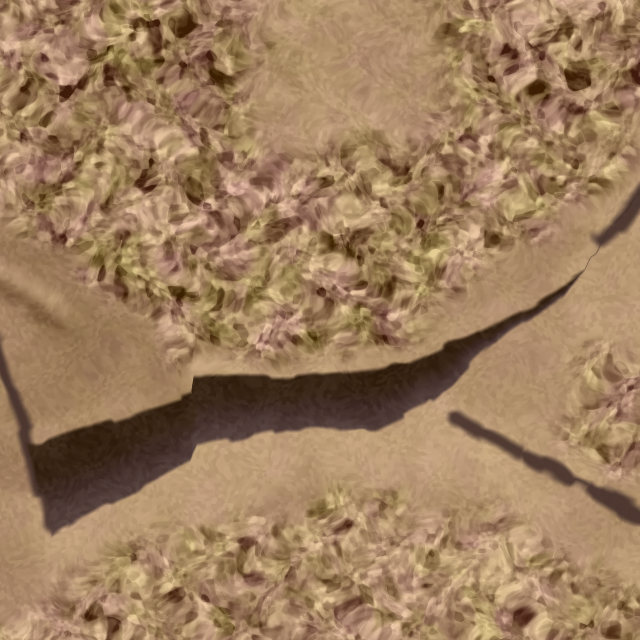
Give the GLSL for this texture, as a Shadertoy shader.

```glsl
#define SAND vec3(0.77, 0.64, 0.495)
#define TONE_STEP vec3(0.32, 0.32, 0.285)
#define SHADOW_WARM vec3(0.215, 0.140, 0.075)
#define SHADOW_COOL vec3(0.255, 0.175, 0.160)
#define GRAIN_SCALE 36.0
#define GRAIN_GAIN 0.95
#define PIT_DEPTH 0.85
#define EDGE_SOFT 0.0045
#define EDGE_WOBBLE 0.010

vec3 hash3(vec2 p) {
    vec3 q = fract(p.xyx * vec3(0.1031, 0.1030, 0.0973));
    q += dot(q, q.yxz + 33.33);
    return fract((q.xxy + q.yzz) * q.zyx);
}

// Cellular noise whose random cell values blend softly at the borders
vec3 cells(vec2 p) {
    vec2 base = floor(p);
    vec3 sum = vec3(0.0);
    float total = 0.0;
    for (int j = -1; j <= 1; j++)
    for (int i = -1; i <= 1; i++) {
        vec2 cell = base + vec2(i, j);
        vec3 rnd = hash3(cell + 71.0);
        vec2 d = cell + 0.1 + 0.8 * rnd.yz - p;
        float weight = exp(-8.0 * dot(d, d));
        sum += weight * hash3(cell + 19.0);
        total += weight;
    }
    return sum / total;
}

float ramp(float a, float b, float x) { return clamp((x - a) / (b - a), 0.0, 1.0); }

float seam(vec2 p, vec2 a, vec2 b, float width) {
    vec2 d = b - a;
    return length(p - a - d * clamp(dot(p - a, d) / dot(d, d), 0.0, 1.0)) - width;
}

// Shared rise of both rock edges beyond the closed end of the gap
float farRise(float x) { return 0.045 * ramp(0.918, 0.938, x) + 0.075 * ramp(0.938, 1.0, x); }

float upperEdge(float x) {
    return 0.310 + 0.075 * ramp(0.07, 0.302, x) + 0.025 * ramp(0.302, 0.307, x)
        + 0.020 * ramp(0.46, 0.625, x) + 0.094 * ramp(0.625, 0.833, x)
        + 0.056 * ramp(0.833, 0.918, x) + farRise(x);
}

float lowerEdge(float x) {
    return 0.160 + 0.117 * ramp(0.07, 0.297, x) + 0.026 * ramp(0.297, 0.310, x)
        + 0.028 * ramp(0.310, 0.45, x) + 0.035 * ramp(0.59, 0.67, x)
        + 0.107 * ramp(0.67, 0.78, x) + 0.070 * ramp(0.78, 0.885, x)
        + 0.037 * ramp(0.885, 0.918, x) + farRise(x);
}

void mainImage(out vec4 fragColor, in vec2 fragCoord) {
    vec2 uv = fragCoord / iResolution.xy;
    vec3 broad = cells(uv * 8.0);
    vec3 patches = cells(uv * 17.0 + 5.0);
    vec2 p = uv + EDGE_WOBBLE * (cells(uv * 28.0).xy - 0.5);
    float top = upperEdge(p.x);
    float low = lowerEdge(p.x);
    float isUpper = smoothstep(-0.004, 0.004, p.y - 0.5 * (top + low));

    // Where the stone is rough: upper block, lower block, right block
    vec2 r = uv + 0.07 * (broad.xy - 0.5) + 0.04 * (patches.xy - 0.5);
    float paleTop = 1.0 - smoothstep(0.65, 1.15, length((r - vec2(0.54, 0.93)) / vec2(0.19, 0.22)));
    float leftFace = 1.0 - smoothstep(-0.02, 0.05, r.y - 0.655 + 0.84 * r.x);
    float roughUpper = smoothstep(0.015, 0.065, r.y - top)
        * smoothstep(-0.01, 0.06, r.y - r.x + 0.22)
        * (1.0 - leftFace) * (1.0 - 0.85 * paleTop);
    float bend = r.x - 0.55;
    float roughLower = smoothstep(0.0, 0.07, 0.27 - 0.9 * bend * bend - r.y);
    float roughRight = 1.0 - smoothstep(0.6, 1.1, length((r - vec2(1.0, 0.36)) / vec2(0.13, 0.13)));
    float rough = mix(max(0.85 * roughLower, 0.8 * roughRight), roughUpper, isUpper);

    // Grains at three sizes, lit from the upper left
    vec2 q = uv + 0.006 * sin(uv.yx * vec2(61.0, 47.0) + 3.0 * sin(uv * 23.0));
    vec3 coarse = cells(q * GRAIN_SCALE);
    vec3 medium = cells(q * GRAIN_SCALE * 2.1 + 9.0);
    vec3 fine = cells(q * GRAIN_SCALE * 4.3 + 31.0);
    float relief = medium.z - cells(q * GRAIN_SCALE * 2.1 + 9.0 + vec2(-0.35, 0.45)).z;
    float grain = 0.75 * (coarse.x - 0.5) + 0.85 * (medium.x - 0.5)
        + 0.45 * (fine.x - 0.5) + 0.55 * relief;
    float pits = smoothstep(0.66, 0.92, coarse.y) * smoothstep(0.15, 0.65, patches.z)
        + 0.55 * smoothstep(0.74, 0.95, medium.y);

    // Calm stone tones and rims
    float calm = mix(-0.17, -0.27, isUpper) - 0.22 * leftFace * isUpper + 0.10 * paleTop;
    calm += 0.25 * (broad.z - 0.5) + 0.16 * (patches.x - 0.5) + 0.20 * (fine.x - 0.5);
    calm += 0.14 * (1.0 - smoothstep(0.0, 0.035, abs(p.y - top - 0.015))) * isUpper;
    calm -= 0.20 * (1.0 - smoothstep(0.03, 0.10, p.x)) * (1.0 - isUpper);
    float ridge = p.y - 0.565 + 0.65 * p.x;
    float ridgeFade = 1.0 - smoothstep(0.08, 0.14, p.x);
    calm += ridgeFade * (0.32 * exp(-pow((ridge - 0.018) / 0.018, 2.0))
        - 0.32 * exp(-pow((ridge + 0.015) / 0.014, 2.0)));
    float rugged = mix(-0.26, -0.36, isUpper) + GRAIN_GAIN * grain
        - PIT_DEPTH * pits - 0.35 * (broad.z - 0.5);
    float tone = clamp(mix(calm, rugged, rough), -1.65, 0.45);
    vec3 color = SAND + tone * TONE_STEP;
    color += (0.35 + rough) * (0.5 * (coarse.z + patches.y) - 0.5) * vec3(0.03, -0.035, 0.09);

    // Narrow joints between the blocks
    float joint = min(seam(p, vec2(-0.01, 0.47), vec2(0.04, 0.33), 0.007),
                      seam(p, vec2(0.04, 0.33), vec2(0.078, 0.18), 0.008));
    joint = min(joint, seam(p, vec2(0.936, 0.626), vec2(0.97, 0.652), 0.007));
    joint = min(joint, seam(p, vec2(0.97, 0.652), vec2(1.01, 0.71), 0.010));
    float lowerJoint = min(seam(p, vec2(0.71, 0.345), vec2(0.81, 0.292), 0.011),
                           seam(p, vec2(0.81, 0.292), vec2(0.92, 0.237), 0.006));
    lowerJoint = min(lowerJoint, seam(p, vec2(0.92, 0.237), vec2(1.01, 0.19), 0.009));
    joint = min(joint, lowerJoint + 0.008 * (patches.x - 0.5));
    color = mix(color, SHADOW_COOL, 0.88 * (1.0 - smoothstep(-EDGE_SOFT, 2.0 * EDGE_SOFT, joint)));

    // Deep gap with a faintly lit floor
    float gap = max(max(p.y - top, low - p.y), 0.045 + 0.24 * (0.31 - p.y) - p.x);
    float depth = (p.y - low) / max(top - low, 0.002);
    vec3 shadow = mix(SHADOW_COOL, SHADOW_WARM, smoothstep(0.25, 0.75, depth));
    shadow += 0.07 * (1.0 - smoothstep(0.0, 0.45, depth)) + 0.05 * (fine.x - 0.5) + 0.04 * (patches.x - 0.5);
    color = mix(color, shadow, 1.0 - smoothstep(-EDGE_SOFT, EDGE_SOFT, gap));
    fragColor = vec4(clamp(color, 0.0, 1.0), 1.0);
}
```
